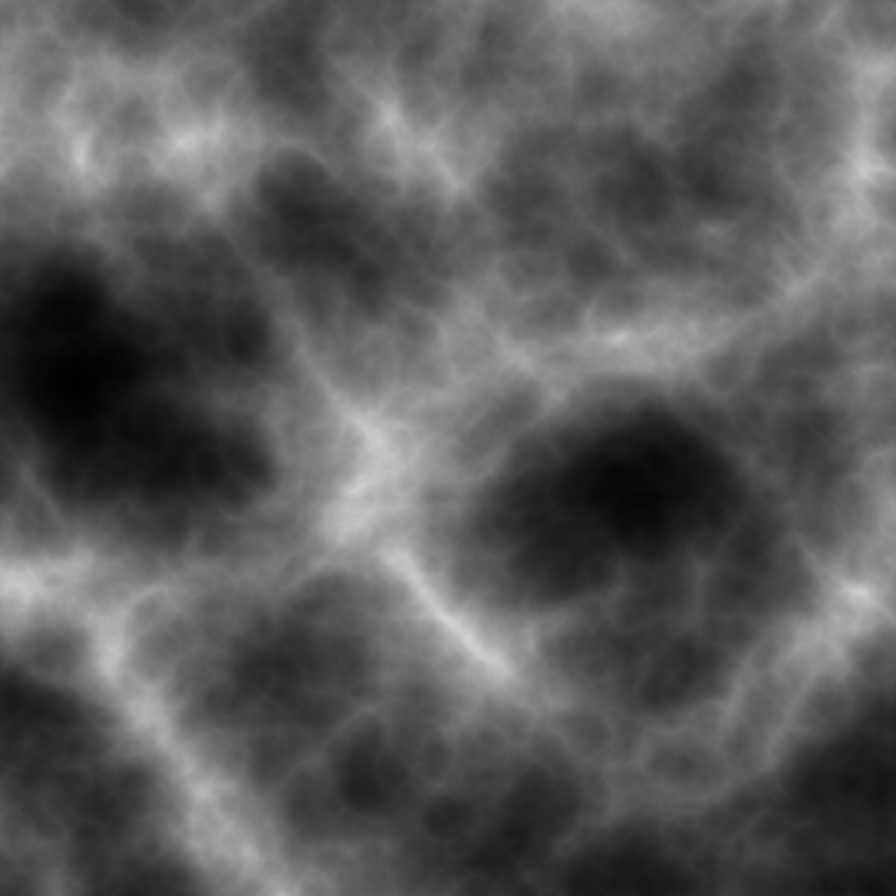
Write a Shadertoy shader that draws this texture map.

```glsl
// Grey ridged noise: soft dark basins divided by thin, branching bright creases.
// Octaves of folded gradient noise are summed as depth, and a squared tone
// curve then turns depth into brightness.

#define BASE_CELLS   2.0        // lattice cells across the canvas, first octave
#define ORIGIN       vec2(0.7)  // lower left corner within the noise field
#define OCTAVES      6
#define GAIN         0.5        // strength of each octave against the one before
#define LACUNARITY   2.0        // scale step between octaves
#define CREASE_WIDTH 0.01       // rounding of the ridge crests
#define TONE_PEAK    0.925      // tone at zero depth, before squaring
#define TONE_SLOPE   1.0        // how fast depth darkens
#define SEED         17u

// Integer hash of a lattice point, returned in 0..1
float hash(ivec2 cell, uint salt) {
    uvec2 c = uvec2(cell);
    uint h = c.x * 374761393u + c.y * 668265263u + (salt + SEED) * 974711u;
    h = (h ^ (h >> 13)) * 1274126177u;
    h = (h ^ (h >> 16)) * 2246822519u;
    h ^= h >> 15;
    return float(h >> 8) / 16777216.0;
}

// Gradient at a lattice corner, projected on the offset from that corner;
// only eight directions, so some creases run straight along lattice lines
float cornerSlope(ivec2 cell, vec2 offset, uint salt) {
    float angle = 0.785398 * floor(8.0 * hash(cell, salt) + 0.5);
    return dot(vec2(cos(angle), sin(angle)), offset);
}

// Gradient noise with quintic blending, about -0.7..0.7
float gradientNoise(vec2 p, uint salt) {
    ivec2 cell = ivec2(floor(p));
    vec2 f = fract(p);
    vec2 blend = f * f * f * (f * (f * 6.0 - 15.0) + 10.0);
    float a = cornerSlope(cell, f, salt);
    float b = cornerSlope(cell + ivec2(1, 0), f - vec2(1.0, 0.0), salt);
    float c = cornerSlope(cell + ivec2(0, 1), f - vec2(0.0, 1.0), salt);
    float d = cornerSlope(cell + ivec2(1, 1), f - vec2(1.0, 1.0), salt);
    return mix(mix(a, b, blend.x), mix(c, d, blend.x), blend.y);
}

// Absolute value with a slightly rounded fold
float softFold(float n) {
    return sqrt(n * n + CREASE_WIDTH * CREASE_WIDTH) - 0.5 * CREASE_WIDTH;
}

// Depth below the crests: zero on ridges, large inside basins
float basinDepth(vec2 uv) {
    float depth = 0.0;
    float strength = 1.0;
    vec2 p = uv * BASE_CELLS + ORIGIN;
    for (int i = 0; i < OCTAVES; i++) {
        // Shift each octave so that the lattices do not line up
        vec2 shift = vec2(0.37, 0.61) * float(i + 1);
        depth += strength * softFold(gradientNoise(p + shift, uint(i)));
        strength *= GAIN;
        p *= LACUNARITY;
    }
    return depth;
}

void mainImage(out vec4 fragColor, in vec2 fragCoord) {
    vec2 uv = fragCoord / iResolution.y;
    float tone = max(TONE_PEAK - TONE_SLOPE * basinDepth(uv), 0.0);
    fragColor = vec4(vec3(tone * tone), 1.0);
}
```
